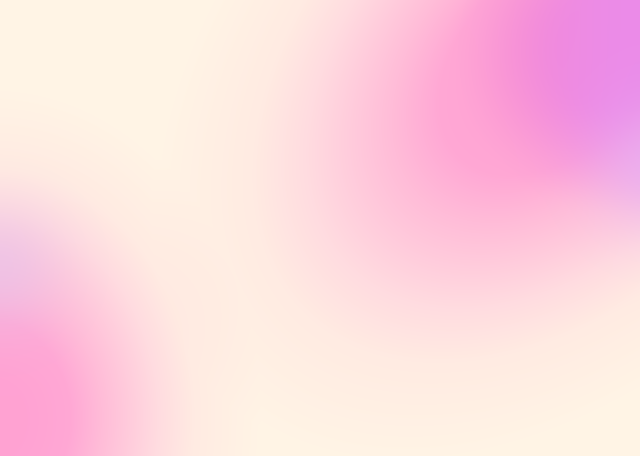
Write a WebGL 1 fragment shader that draws this background.

```glsl
precision highp float;
// Soft cream backdrop with pink, violet and lavender glows in two opposite corners.

uniform vec2 u_resolution;

const vec3 CREAM = vec3(1.0, 0.957, 0.898);

// Linear step from 0 at a to 1 at b.
float ramp(float a, float b, float x) {
    return clamp((x - a) / (b - a), 0.0, 1.0);
}

// Pink core fading through rose and peach to cream; d is 1 at the blush rim.
vec3 blush(float d) {
    vec3 color = mix(vec3(1.0, 0.635, 0.825), vec3(1.0, 0.655, 0.832), ramp(0.2, 0.47, d));
    color = mix(color, vec3(1.0, 0.735, 0.845), ramp(0.47, 0.66, d));
    color = mix(color, vec3(1.0, 0.860, 0.877), ramp(0.66, 1.0, d));
    color = mix(color, vec3(1.0, 0.920, 0.885), ramp(1.0, 1.22, d));
    return mix(color, CREAM, ramp(1.22, 1.62, d));
}

// Round Gaussian glow.
float glow(vec2 p, vec2 center, float radius) {
    vec2 q = (p - center) / radius;
    return exp(-dot(q, q));
}

void main() {
    // Canvas height is one unit, its width 1.407.
    vec2 p = gl_FragCoord.xy / u_resolution * vec2(1.407, 1.0);

    // Tilted upper right ellipse, long axis along the diagonal.
    vec2 q = p - vec2(1.225, 0.874);
    vec2 diagonal = vec2(q.x + q.y, q.x - q.y) * 0.7071;
    vec3 upper = blush(length(diagonal / vec2(0.648, 0.430)));

    // Violet heart, cooler toward the right edge.
    vec3 violet = mix(vec3(0.95, 0.54, 0.85), vec3(0.92, 0.545, 0.91), smoothstep(1.1, 1.4, p.x));
    float heart = smoothstep(0.37, 0.11, distance(p, vec2(1.346, 0.890)));
    upper = mix(upper, violet, heart);
    upper = mix(upper, vec3(0.91, 0.68, 0.95), 0.75 * glow(p, vec2(1.447, 0.634), 0.137));

    // Upright lower left ellipse with a lavender cap.
    vec3 lower = blush(length((p - vec2(-0.018, 0.084)) / vec2(0.366, 0.449)));
    lower = mix(lower, vec3(0.90, 0.76, 0.92), 0.6 * glow(p, vec2(0.0, 0.414), 0.13));

    // Both tint the cream ground.
    gl_FragColor = vec4(upper * lower / CREAM, 1.0);
}
```
